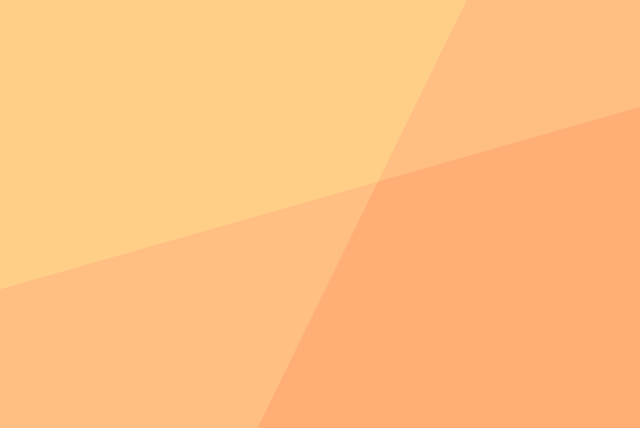
Give the GLSL for this background, as a Shadertoy shader.

```glsl
// Flat warm background: two translucent half-planes laid over pale yellow.
// Each half-plane is a signed distance to a slanted line; where both
// overlap, the tint deepens from peach to orange.

// Line end points, as fractions of the canvas
#define SLOPE_LEFT vec2(0.0, 0.3242)
#define SLOPE_RIGHT vec2(1.0, 0.7500)
#define STEEP_BOTTOM vec2(0.4023, 0.0)
#define STEEP_TOP vec2(0.7292, 1.0)

// Colours by number of overlapping layers
#define YELLOW vec3(1.000, 0.811, 0.530)
#define PEACH vec3(1.000, 0.749, 0.512)
#define ORANGE vec3(1.000, 0.684, 0.463)

// Signed distance to the line a-b, positive on its right side
float rightOfLine(vec2 p, vec2 a, vec2 b) {
    vec2 along = normalize(b - a);
    return dot(p - a, vec2(along.y, -along.x));
}

// Coverage of a half-plane, with an edge one pixel wide
float coverage(float dist, float pixel) {
    return clamp(dist / pixel + 0.5, 0.0, 1.0);
}

void mainImage(out vec4 fragColor, in vec2 fragCoord) {
    // Canvas units: height is 1, width is the aspect ratio
    float pixel = 1.0 / iResolution.y;
    vec2 canvas = vec2(iResolution.x * pixel, 1.0);
    vec2 p = fragCoord * pixel;

    // Layers below the gentle slope and right of the steep line
    float lower = coverage(rightOfLine(p, SLOPE_LEFT * canvas, SLOPE_RIGHT * canvas), pixel);
    float right = coverage(rightOfLine(p, STEEP_BOTTOM * canvas, STEEP_TOP * canvas), pixel);

    // Blend by overlap
    vec3 outside = mix(YELLOW, PEACH, lower);
    vec3 inside = mix(PEACH, ORANGE, lower);
    fragColor = vec4(mix(outside, inside, right), 1.0);
}
```
